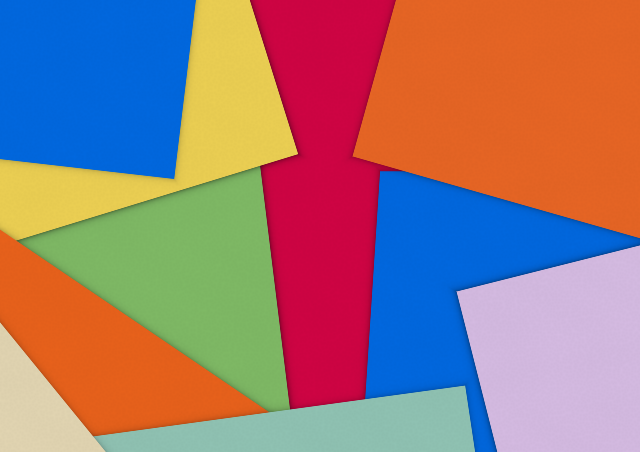
Reproduce this background procedurally as a WebGL 1 fragment shader.

```glsl
precision highp float;
// Overlapping sheets of coloured craft paper with fine grain and soft contact shadows.

uniform vec2 u_resolution;

const float ASPECT = 1.4144;          // width of the layout, its height being 1
const float SHADOW_WIDTH = 0.006;
const float GRAIN_SCALE = 150.0;
const float GRAIN_AMOUNT = 0.022;
const float MOTTLE_AMOUNT = 0.004;

const vec3 RED = vec3(0.80, 0.015, 0.26);
const vec3 BLUE = vec3(0.005, 0.40, 0.86);
const vec3 GREEN = vec3(0.49, 0.715, 0.39);
const vec3 YELLOW = vec3(0.91, 0.80, 0.32);
const vec3 ORANGE = vec3(0.89, 0.39, 0.14);
const vec3 DEEP_ORANGE = vec3(0.895, 0.375, 0.105);
const vec3 TEAL = vec3(0.555, 0.75, 0.69);
const vec3 LAVENDER = vec3(0.82, 0.72, 0.87);
const vec3 CREAM = vec3(0.87, 0.82, 0.685);

// Signed distance to the line a-b, negative on its left side.
float edge(vec2 p, vec2 a, vec2 b) {
  vec2 along = normalize(b - a);
  return dot(p - a, vec2(along.y, -along.x));
}

// Corner of a sheet: two edges meeting at c, in counterclockwise order.
float corner(vec2 p, vec2 a, vec2 c, vec2 b) {
  return max(edge(p, a, c), edge(p, c, b));
}

// Lays a sheet over the layers below, darkening them next to its edge.
vec3 layer(vec3 below, vec3 paper, float d, float shadow) {
  float pixel = ASPECT / u_resolution.x;
  below *= 1.0 - shadow * exp(-max(d, 0.0) / SHADOW_WIDTH);
  return mix(below, paper, smoothstep(0.5 * pixel, -0.5 * pixel, d));
}

vec2 hash2(vec2 cell) {
  vec2 q = vec2(dot(cell, vec2(127.1, 311.7)), dot(cell, vec2(269.5, 183.3)));
  return fract(sin(q) * 4375.85);
}

// Cellular noise: distance to the nearest scattered point.
float cellular(vec2 p) {
  vec2 cell = floor(p);
  float nearest = 2.0;
  for (int y = -1; y <= 1; y++) {
    for (int x = -1; x <= 1; x++) {
      vec2 c = cell + vec2(float(x), float(y));
      nearest = min(nearest, length(c + hash2(c) - p));
    }
  }
  return nearest;
}

void main() {
  vec2 p = gl_FragCoord.xy / u_resolution * vec2(ASPECT, 1.0);

  // Sheets from the bottom of the pile to the top.
  vec3 color = RED;
  color = layer(color, BLUE,
    corner(p, vec2(0.902, 0.621), vec2(0.840, 0.621), vec2(0.807, 0.116)), 0.28);
  color = layer(color, GREEN,
    edge(p, vec2(0.641, 0.094), vec2(0.575, 0.632)), 0.40);
  color = layer(color, YELLOW,
    corner(p, vec2(0.037, 0.468), vec2(0.659, 0.659), vec2(0.552, 1.0)), 0.40);
  color = layer(color, BLUE,
    corner(p, vec2(0.0, 0.648), vec2(0.385, 0.604), vec2(0.433, 1.0)), 0.18);
  color = layer(color, DEEP_ORANGE,
    edge(p, vec2(0.595, 0.088), vec2(0.0, 0.492)), 0.22);
  color = layer(color, ORANGE,
    corner(p, vec2(0.875, 1.0), vec2(0.779, 0.654), vec2(1.414, 0.473)), 0.25);
  color = layer(color, TEAL,
    corner(p, vec2(1.050, 0.0), vec2(1.028, 0.147), vec2(0.210, 0.035)), 0.20);
  color = layer(color, LAVENDER,
    corner(p, vec2(1.414, 0.457), vec2(1.009, 0.355), vec2(1.099, 0.0)), 0.36);
  color = layer(color, CREAM,
    edge(p, vec2(0.234, 0.0), vec2(0.0, 0.287)), 0.18);

  // Paper grain and a faint uneven tone.
  float grain = (cellular(p * GRAIN_SCALE) - 0.45) * GRAIN_AMOUNT;
  float mottle = sin(p.x * 23.0 + 2.0 * sin(p.y * 17.0)) * sin(p.y * 29.0 + p.x * 11.0);
  color *= 1.0 + grain + mottle * MOTTLE_AMOUNT;

  gl_FragColor = vec4(color, 1.0);
}
```
